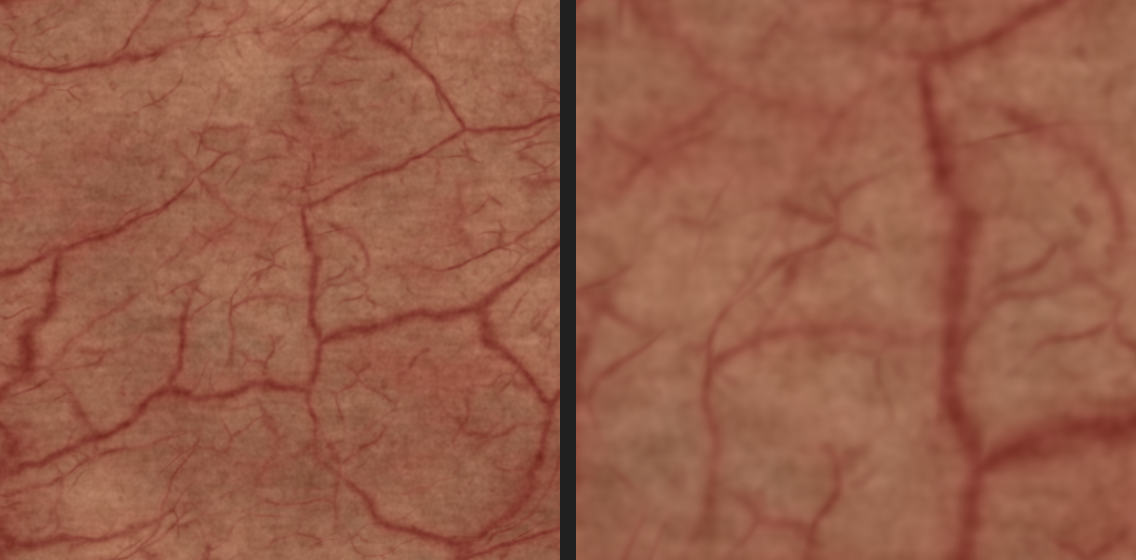
Left: the whole. Right: its middle third, enlarged.
Give the GLSL for this texture, as a WebGL 1 fragment shader.

```glsl
precision highp float;
// Close view of tan, mottled tissue crossed by a branching web of red vessels.
// Three warped Voronoi edge networks (trunks, branches, capillaries), swelling
// and fading by smooth noise, lie over layers of gradient noise.
uniform vec2 u_resolution;

const vec3 TAN = vec3(0.690, 0.482, 0.370);
const vec3 BROWN = vec3(0.525, 0.325, 0.245);
const vec3 OLIVE = vec3(0.545, 0.400, 0.310);
const vec3 FLUSH = vec3(0.605, 0.310, 0.245);
const vec3 VESSEL = vec3(0.485, 0.190, 0.155);

// Cells per canvas side, and half width in canvas units
const float TRUNK_SCALE = 3.1;
const float BRANCH_SCALE = 6.6;
const float CAPILLARY_SCALE = 15.0;
const float TRUNK_WIDTH = 0.0078;
const float BRANCH_WIDTH = 0.0052;
const float CAPILLARY_WIDTH = 0.0040;
const vec2 STRETCH = vec2(0.78, 1.12);
const float SLANT = 0.28;
const float TONE_GAIN = 1.45;
const float GRAIN = 0.060;

vec2 hash2(vec2 p) {
  vec2 q = vec2(dot(p, vec2(127.1, 311.7)), dot(p, vec2(269.5, 183.3)));
  return fract(sin(q) * 43758.55);
}

float gradientNoise(vec2 p) {
  vec2 i = floor(p), f = p - i;
  vec2 u = f * f * f * (f * (f * 6.0 - 15.0) + 10.0);
  vec2 e = vec2(1.0, 0.0);
  float a = dot(hash2(i) * 2.0 - 1.0, f);
  float b = dot(hash2(i + e.xy) * 2.0 - 1.0, f - e.xy);
  float c = dot(hash2(i + e.yx) * 2.0 - 1.0, f - e.yx);
  float d = dot(hash2(i + e.xx) * 2.0 - 1.0, f - e.xx);
  return mix(mix(a, b, u.x), mix(c, d, u.x), u.y);
}

float fbm(vec2 p) {
  float sum = 0.0, amp = 0.6;
  for (int k = 0; k < 5; k++) {
    sum += amp * gradientNoise(p);
    p = p * 2.03 + 17.3;
    amp *= 0.5;
  }
  return sum;
}

vec2 warp(vec2 p, float freq) {
  return vec2(gradientNoise(p * freq + 3.7), gradientNoise(p * freq + 41.2));
}

// Distance to the closest Voronoi edge, in canvas units
float edgeDistance(vec2 p, float scale) {
  vec2 q = p * scale;
  vec2 cell = floor(q), f = q - cell;
  vec2 nearest = vec2(0.0), nearestId = vec2(0.0);
  float best = 16.0;
  for (int y = -1; y <= 1; y++) {
    for (int x = -1; x <= 1; x++) {
      vec2 o = vec2(float(x), float(y));
      vec2 r = o + hash2(cell + o) - f;
      float d = dot(r, r);
      if (d < best) { best = d; nearest = r; nearestId = o; }
    }
  }
  float edge = 8.0;
  for (int y = -2; y <= 2; y++) {
    for (int x = -2; x <= 2; x++) {
      vec2 o = nearestId + vec2(float(x), float(y));
      vec2 r = o + hash2(cell + o) - f;
      vec2 across = r - nearest;
      if (dot(across, across) > 0.0001)
        edge = min(edge, dot(0.5 * (r + nearest), normalize(across)));
    }
  }
  return edge / scale;
}

// Vessel layer: x is the dark core, y the soft halo.
// A smooth strength field thins the vessels and fades them below "gap".
vec2 vesselNet(vec2 p, float scale, float width, float gap) {
  float strength = 0.55 + 1.1 * gradientNoise(p * scale * 0.8 + 19.0);
  float seen = smoothstep(gap, gap + 0.35, strength);
  float w = width * mix(0.6, 1.15, clamp(strength, 0.0, 1.0));
  float t = edgeDistance(p, scale) / w;
  return seen * vec2(exp(-t * t), exp(-t * t * 0.11));
}

void main() {
  vec2 p = gl_FragCoord.xy / min(u_resolution.x, u_resolution.y);

  // Mottled ground with olive shade and pink flush
  float tone = 0.56 + TONE_GAIN * fbm(p * 2.6 + 5.0);
  vec3 color = mix(BROWN, TAN, clamp(tone, 0.0, 1.0));
  color = mix(color, OLIVE, 0.5 * smoothstep(0.1, 0.4, fbm(p * 3.4 + 60.0)));
  float flush = smoothstep(-0.08, 0.42, fbm(p * vec2(4.5, 7.5) + 23.0));
  color = mix(color, FLUSH, 0.65 * flush);

  // Slanted, wandering vessel coordinates
  vec2 v = vec2(p.x, p.y - SLANT * p.x) * STRETCH + 0.13 * warp(p, 2.7);
  vec2 wander = 0.035 * warp(p, 9.0) + 0.010 * warp(p, 27.0);
  vec2 trunk = vesselNet(v + wander + 2.3, TRUNK_SCALE, TRUNK_WIDTH, 0.18);
  vec2 branch = vesselNet(v + 1.3 * wander + 7.1, BRANCH_SCALE, BRANCH_WIDTH, 0.34);
  vec2 fine = vesselNet(v + 1.6 * wander + 11.9, CAPILLARY_SCALE, CAPILLARY_WIDTH, 0.34);

  // Blood filling is uneven along the vessels
  float fill = clamp(0.85 + 0.7 * gradientNoise(p * 30.0 + 31.0), 0.5, 1.0);
  float patchy = smoothstep(-0.35, 0.3, gradientNoise(p * 14.0 + 77.0));
  float halo = max(0.48 * trunk.y, max(0.36 * branch.y, 0.26 * fine.y * patchy));
  color = mix(color, FLUSH, halo);
  color = mix(color, VESSEL, 0.42 * fine.x * patchy);
  color = mix(color, VESSEL, 0.62 * branch.x * mix(0.4, 1.0, patchy) * fill);
  color = mix(color, VESSEL, 0.90 * trunk.x * fill);

  // Red specks, soft grain and faint level streaks
  float speck = smoothstep(0.1, 0.5, gradientNoise(p * 62.0 + 13.0));
  color = mix(color, VESSEL, 0.32 * speck * patchy);
  float grain = gradientNoise(p * 30.0) + 0.9 * gradientNoise(p * 64.0 + 9.0)
    + 0.7 * gradientNoise(p * 125.0 + 27.0);
  float streak = gradientNoise(p * vec2(9.0, 85.0) + 50.0);
  color += GRAIN * grain + 0.035 * streak;

  gl_FragColor = vec4(color, 1.0);
}
```
